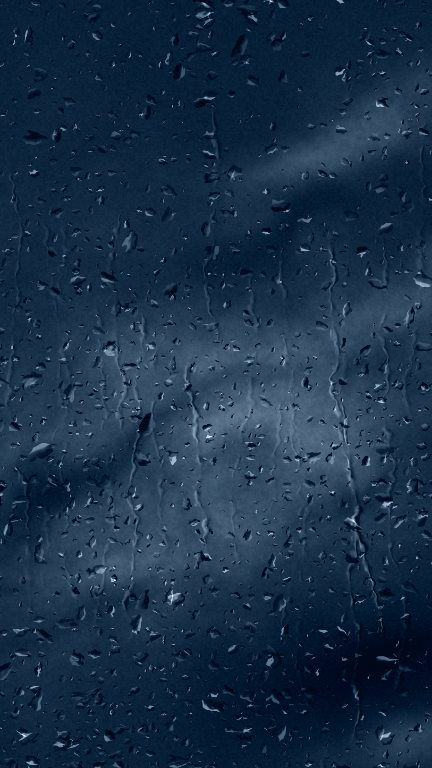
Give the GLSL for this texture, as a WebGL 1 fragment shader.

```glsl
precision highp float;
// Rain on a window at dusk: blurred diagonal clouds behind wet glass.
// Soft glows warped by noise make the sky; jittered grids scatter the drops,
// and noisy vertical ridges form the broken trails of running water.
uniform vec2 u_resolution;

float hash(vec2 p) {
  vec3 q = fract(vec3(p.xyx) * 0.1031);
  q += dot(q, q.yzx + 33.33);
  return fract((q.x + q.y) * q.z);
}

float noise(vec2 p) {
  vec2 i = floor(p), f = fract(p);
  f = f * f * (3.0 - 2.0 * f);
  return mix(mix(hash(i), hash(i + vec2(1, 0)), f.x),
             mix(hash(i + vec2(0, 1)), hash(i + vec2(1, 1)), f.x), f.y);
}

float fbm(vec2 p) {
  float sum = 0.0, gain = 0.5;
  for (int i = 0; i < 4; i++) {
    sum += gain * noise(p);
    p = p * 2.03 + 17.0;
    gain *= 0.5;
  }
  return sum;
}

vec2 rotate(vec2 p, float a) {
  return vec2(cos(a) * p.x + sin(a) * p.y, cos(a) * p.y - sin(a) * p.x);
}

// Soft tilted ellipse of light
float glow(vec2 p, vec2 centre, vec2 size, float tilt) {
  vec2 q = rotate(p - centre, tilt) / size;
  return exp(-dot(q, q));
}

// Brightness of the clouds relative to the navy base
float sky(vec2 p) {
  p += 0.12 * (vec2(fbm(p * 7.0 + 3.0), fbm(p * 7.0 + 40.0)) - 0.47);
  float haze = glow(p, vec2(0.23, 0.40), vec2(0.36, 0.18), 0.3);
  float light = 0.24 * haze;
  light += 0.16 * glow(p, vec2(0.46, 0.83), vec2(0.23, 0.055), 0.55);
  light += 0.08 * glow(p, vec2(0.50, 0.60), vec2(0.18, 0.08), 0.4);
  light += 0.03 * glow(p, vec2(0.08, 0.75), vec2(0.20, 0.12), 0.5);
  light += 0.13 * glow(p, vec2(0.56, 0.03), vec2(0.12, 0.04), 0.4);
  light -= 0.20 * glow(p, vec2(0.15, 0.42), vec2(0.23, 0.032), 0.42);
  light -= 0.07 * glow(p, vec2(0.36, 0.70), vec2(0.14, 0.05), 0.4);
  light -= 0.12 * glow(p, vec2(0.50, 0.14), vec2(0.18, 0.08), 0.3);
  float cloud = fbm(rotate(p, 0.45) * vec2(9.0, 15.0) + 7.0);
  light *= 0.45 + 1.15 * cloud;
  return light + (0.03 + 0.17 * haze) * (cloud - 0.47) - 0.008;
}

// One grid of drops, solid or hollow, with a dark side and a lit crescent
float addDrops(float light, vec2 p, float cell, float radius, float chance, float seed) {
  vec2 id = floor(p / cell);
  vec2 key = id + seed * 19.0;
  float crowd = 0.2 + 1.5 * noise(id * cell * 13.0 + seed);
  crowd *= mix(1.0, 0.6, smoothstep(0.55, 0.85, p.y));
  if (hash(key) > chance * crowd) return light;

  vec2 jitter = vec2(hash(key + 5.3), hash(key + 9.7)) - 0.5;
  vec2 offset = p - (id + 0.5 + 0.5 * jitter) * cell;
  float size = radius * mix(0.6, 1.2, hash(key + 13.1));
  float stretch = mix(1.0, 1.8, hash(key + 21.9));
  float turn = hash(key + 31.7);
  float tilt = turn > 0.7 ? 1.3 : mix(-0.7, 0.7, turn / 0.7);

  vec2 q = rotate(offset, tilt) / (size * vec2(stretch, 0.9));
  q.y *= 1.0 + 0.3 * q.x;
  q += 0.75 * (vec2(noise(q * 1.7 + key), noise(q * 1.7 + key + 50.0)) - 0.5);
  float d = length(q);
  float edge = min(0.6 / (u_resolution.y * size), 0.5);
  float body = 1.0 - smoothstep(1.0 - edge, 1.0 + edge, d);
  float side = q.y * (hash(key + 41.3) < 0.6 ? -1.0 : 1.0) - 0.25 * q.x;
  float rim = mix(1.0, smoothstep(0.3, 0.8, d), step(0.4, hash(key + 71.3)));
  float shade = rim * (1.0 - smoothstep(-0.25, 0.3, side));
  float crescent = smoothstep(0.25, 0.6, side);
  float gloss = hash(key + 57.1);
  light = mix(light, -0.13, body * shade * mix(0.45, 1.0, hash(key + 63.9)));
  return light + body * crescent * mix(0.08, 0.5, gloss * gloss);
}

// Embossed wavering trails with ragged edges, one in each vertical strip
float trails(vec2 p, float aspect) {
  float sum = 0.0;
  float ragged = noise(p * vec2(330.0, 190.0));
  for (int i = 0; i < 17; i++) {
    float n = float(i);
    float start = mix(0.5, 0.9, hash(vec2(n, 2.7)));
    float stop = start - mix(0.25, 0.75, hash(vec2(n, 8.1)));
    float x = aspect * (n + hash(vec2(n, 4.9))) / 17.0;
    x += 0.05 * (noise(vec2(p.y * 6.0, n * 9.0)) - 0.5);
    x += 0.012 * (noise(vec2(p.y * 28.0, n * 5.0)) - 0.5);
    x += 0.005 * (noise(vec2(p.y * 120.0, n * 3.0)) - 0.5);
    float width = 0.0009 + 0.0022 * noise(vec2(p.y * 80.0, n * 7.0));
    float t = (p.x - x) / width + 1.6 * (ragged - 0.5);
    float ridge = exp(-t * t) - 0.7 * exp(-(t - 1.6) * (t - 1.6));
    float span = smoothstep(stop, stop + 0.04, p.y) * (1.0 - smoothstep(start - 0.04, start, p.y));
    float broken = smoothstep(0.3, 0.6, noise(vec2(p.y * 60.0, n * 11.0)));
    float strength = hash(vec2(n, 6.3));
    sum += ridge * span * mix(0.2, 1.0, broken) * mix(0.05, 0.28, strength * strength);
  }
  return sum * (0.5 + ragged);
}

void main() {
  vec2 p = gl_FragCoord.xy / u_resolution.y;
  float aspect = u_resolution.x / u_resolution.y;
  float clouds = sky(p);
  // Mottled mist on the glass shows most where light shines through
  float mist = noise(p * 150.0) + noise(p * 290.0 + 31.0) - 1.0;
  float light = clouds + (0.008 + 0.12 * max(clouds, 0.0)) * mist + trails(p, aspect);

  // Fine spray first, large drops on top
  light = addDrops(light, p, 0.011, 0.0020, 0.22, 1.0);
  light = addDrops(light, p + 0.004, 0.016, 0.0033, 0.30, 2.0);
  light = addDrops(light, p + 0.013, 0.025, 0.0050, 0.42, 3.0);
  light = addDrops(light, p + 0.021, 0.045, 0.0076, 0.46, 4.0);

  // Film grain and navy tint
  light += 0.028 * (hash(floor(p * 512.0)) - 0.5);
  vec3 navy = vec3(0.03, 0.13, 0.22);
  vec3 deepest = vec3(0.0, 0.03, 0.07);
  gl_FragColor = vec4(max(navy + light, deepest), 1.0);
}
```
